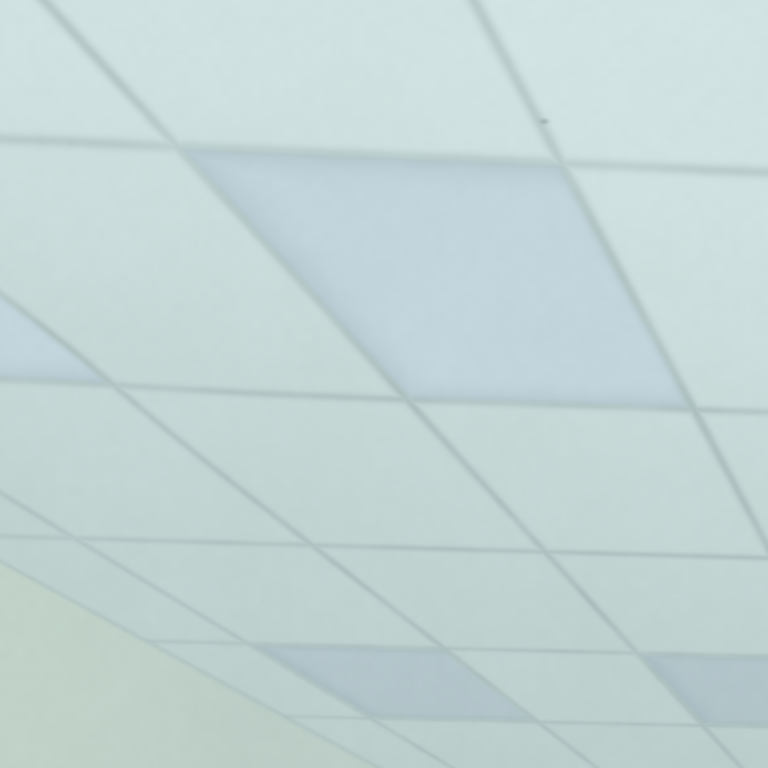
Write a WebGL 1 fragment shader that draws this pattern.

```glsl
precision highp float;

// A suspended ceiling of pale tiles and bluish light panels, seen in perspective.
// Each pixel is projected back onto the flat tile grid; soft grid rails, panels
// and the side wall are then drawn there, with noise for grain and wear.

uniform vec2 u_resolution;

const float WALL_EDGE = -2.51;                 // in tiles, left of the grid origin
const vec3 WALL = vec3(0.735, 0.806, 0.777);
const vec3 RAIL = vec3(0.665, 0.740, 0.738);

float hash(vec2 p) {
  return fract(sin(dot(p, vec2(127.1, 311.7))) * 43758.5453);
}

float noise(vec2 p) {
  vec2 i = floor(p), f = fract(p);
  f = f * f * (3.0 - 2.0 * f);
  return mix(mix(hash(i), hash(i + vec2(1.0, 0.0)), f.x),
             mix(hash(i + vec2(0.0, 1.0)), hash(i + 1.0), f.x), f.y);
}

float fractalNoise(vec2 p) {
  float sum = 0.0, gain = 0.5;
  for (int i = 0; i < 4; i++) {
    sum += gain * noise(p);
    p = p * 2.03 + 17.0;
    gain *= 0.5;
  }
  return sum;
}

// Canvas position to tile coordinates (column, row): inverse of
// (origin + column * across + row * along) / (1 + dot(tile, fall)).
vec2 toTile(vec2 p) {
  vec2 q = vec2(p.x, 1.0 - p.y);
  vec2 sag = (q - vec2(0.0, 0.43)) / vec2(0.28, 0.13);
  q.y += 0.011 * exp(-dot(sag, sag));          // slight bend of the ceiling
  vec2 origin = vec2(0.2305, 0.191);
  vec2 fall = vec2(0.015, 0.333);
  vec2 across = vec2(0.5117, 0.025) - q * fall.x;
  vec2 along = vec2(0.476, 0.503) - q * fall.y;
  vec2 d = q - origin;
  float det = across.x * along.y - along.x * across.y;
  return vec2(d.x * along.y - along.x * d.y,
              across.x * d.y - d.x * across.y) / det;
}

// Tiles per canvas unit, measured square to each family of grid lines.
vec2 tileDensity(vec2 p, vec2 tile) {
  const float STEP = 0.002;
  vec2 dx = (toTile(p + vec2(STEP, 0.0)) - tile) / STEP;
  vec2 dy = (toTile(p + vec2(0.0, STEP)) - tile) / STEP;
  return vec2(length(vec2(dx.x, dy.x)), length(vec2(dx.y, dy.y)));
}

// Blurred stripe with a bell-shaped profile.
float softStripe(float dist, float width) {
  return exp(-dist * dist / (width * width));
}

// One light panel every two columns and three rows.
float isPanel(vec2 cell) {
  vec2 phase = mod(cell + 0.5, vec2(2.0, 3.0));
  return step(phase.x, 1.0) * step(phase.y, 1.0);
}

vec3 tileColor(vec2 p, vec2 cell) {
  float light = smoothstep(0.0, 1.0, p.y * 0.85 + p.x * 0.16);
  vec3 color = mix(vec3(0.733, 0.806, 0.798), vec3(0.820, 0.894, 0.890), light);
  return color + (hash(cell + 3.7) - 0.5) * 0.008;
}

// Panels are shaded along their left, near and far edges.
vec3 panelColor(vec2 p, vec2 local) {
  vec3 color = mix(vec3(0.695, 0.768, 0.785), vec3(0.760, 0.832, 0.862),
                   smoothstep(0.05, 0.55, p.y));
  float rim = max(softStripe(local.x, 0.09),
                  max(softStripe(local.y, 0.06), softStripe(1.0 - local.y, 0.07)));
  return color - rim * vec3(0.038, 0.036, 0.034);
}

void main() {
  vec2 p = gl_FragCoord.xy / u_resolution;
  vec2 tile = toTile(p);
  vec2 cell = floor(tile), local = fract(tile);
  vec2 density = tileDensity(p, tile);

  // Tiles and panels, blending softly into each other across the rails
  vec2 inset = min(local, 1.0 - local) / density;
  float cover = smoothstep(-0.001, 0.005, min(inset.x, inset.y));
  vec3 color = mix(tileColor(p, cell), panelColor(p, local), isPanel(cell) * cover);

  // Rails, fainter toward the lower left
  vec2 width = 0.015 / density + 0.0016;
  float columns = softStripe(inset.x, width.x) * 0.85;
  float rows = softStripe(inset.y, width.y) * 0.72;
  float wear = 0.75 + 0.35 * noise(tile * 5.0);
  float fade = mix(0.65, 1.0, smoothstep(0.1, 0.9, p.x + p.y));
  vec3 railColor = RAIL + 0.035 * smoothstep(0.4, 1.0, p.y);
  color = mix(color, railColor, max(columns, rows) * wear * fade);

  // Side wall, lighter toward the left, with a thin trim along the ceiling
  float wallDist = (tile.x - WALL_EDGE) / density.x;
  vec3 wallColor = WALL + vec3(0.022, 0.022, 0.010) * (1.0 - smoothstep(0.0, 0.35, p.x));
  color = mix(wallColor, color, smoothstep(-0.004, 0.004, wallDist));
  color = mix(color, RAIL, 0.5 * softStripe(wallDist, 0.0035));

  // Chip on a rail, then broad mottling and fine grain
  float chip = softStripe(length((p - vec2(0.709, 0.842)) * vec2(0.8, 1.3)), 0.0045);
  color -= chip * 0.13;
  color += (fractalNoise(p * 9.0) - 0.47) * vec3(0.012, 0.010, 0.012);
  color += (fractalNoise(p * 75.0) - 0.47) * 0.014;

  gl_FragColor = vec4(color, 1.0);
}
```
